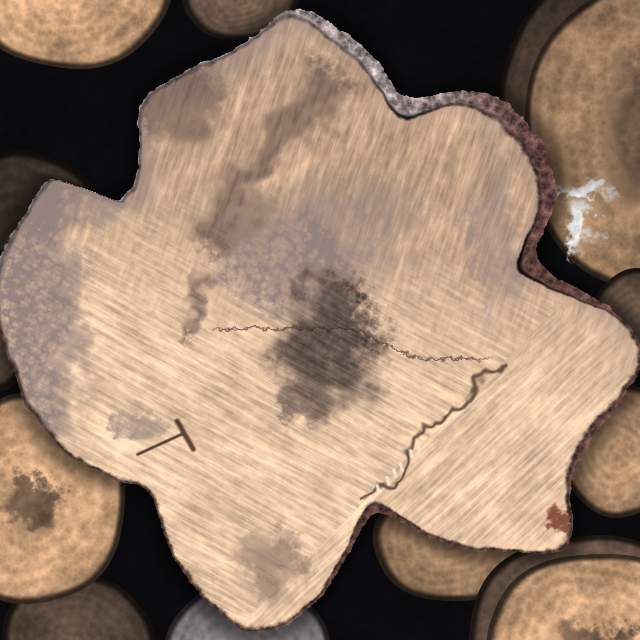
Write a WebGL 2 fragment shader that draws this texture.

```glsl
#version 300 es
precision highp float;
// A lobed, sawn tree trunk end lying on a dark pile of smaller logs.
// The outline is a polar radius with angular lobes; stains, saw grain
// and bark are soft shapes broken up by layered cellular noise.
uniform vec2 u_resolution;
out vec4 fragColor;
vec2 p, warped;
vec3 col = vec3(.045, .04, .05);

vec2 hash2(vec2 c) {
  vec3 h = fract(c.xyx * vec3(.1031, .103, .0973));
  h += dot(h, h.yzx + 33.33);
  return fract((h.xx + h.yz) * h.zy);
}

// Distance to the nearest scattered cell point
float cells(vec2 q) {
  float nearest = 2.;
  for (int i = 0; i < 9; i++) {
    vec2 cell = floor(q) + vec2(i % 3 - 1, i / 3 - 1);
    nearest = min(nearest, length(cell + hash2(cell + 50.) - q));
  }
  return nearest;
}

// Layered cells, centred on zero
float rough(vec2 q) {
  float sum = 0., amp = .8;
  for (int i = 0; i < 3; i++) {
    sum += amp * (cells(q) - .46);
    q = mat2(1.6, 1.2, -1.2, 1.6) * q + 7.3;
    amp *= .6;
  }
  return sum;
}

float soft(float d, float w) { return 1. - smoothstep(0., w, d); }
vec2 turn(vec2 q, float a) { return mat2(cos(a), -sin(a), sin(a), cos(a)) * q; }

// Soft ragged ellipse
float blot(float x, float y, float rx, float ry) {
  return soft(length((warped - vec2(x, y)) / vec2(rx, ry)) - .55, .7);
}

float segment(vec2 q, vec2 a, vec2 b) {
  q -= a;
  b -= a;
  return length(q - b * clamp(dot(q, b) / dot(b, b), 0., 1.));
}

// Bell-shaped lobe on the angle, in degrees
float lobe(float a, float c, float w) {
  float d = (mod(a - c + 180., 360.) - 180.) / w;
  return exp(-d * d);
}

float trunkRadius(float a) {
  float r = .449 + .042 * lobe(a, 94., 9.) - .072 * lobe(a, 69., 9.) - .094 * lobe(a, 16., 12.);
  r += .055 * lobe(a, -6., 13.) + .065 * lobe(a, -42., 8.) - .141 * lobe(a, -74., 14.);
  r += .043 * lobe(a, -103., 12.) - .073 * lobe(a, -136., 12.) + .0625 * lobe(a, 172., 24.);
  return r - .098 * smoothstep(126., 144., a) * soft(a - 148., 4.);
}

// Log end with faint rings and a dark rim
void logEnd(float x, float y, float rx, float ry, vec3 wood) {
  vec2 q = (p - vec2(x, y)) / vec2(rx, ry);
  float l = length(q) + .02 * sin(5. * atan(q.y, q.x) + x * 40.);
  float d = (1. - l) * min(rx, ry);
  wood *= 1. + .04 * sin(l * 45. + 3. * sin(q.x * 4.)) - .18 * l * l;
  wood *= mix(.3, 1., smoothstep(.004, .013, d));
  col = mix(col, wood, smoothstep(-.001, .001, d));
}

void main() {
  p = gl_FragCoord.xy / u_resolution;
  float coarse = rough(p * 11.), fine = rough(p * 60.);
  warped = p + vec2(.06, -.05) * coarse + .025 * fine;

  // Log pile
  vec3 pale = vec3(.86, .68, .52), dull = vec3(.46, .37, .31);
  logEnd(.04, .61, .13, .155, dull * .55);
  logEnd(0., .5, .06, .11, dull);
  logEnd(.12, 0., .12, .1, dull * .8);
  logEnd(.052, .22, .146, .165, pale);
  logEnd(.387, -.03, .13, .13, vec3(.56, .53, .54));
  logEnd(.377, 1., .092, .064, dull);
  logEnd(.11, 1.01, .155, .118, pale);
  logEnd(.95, .85, .17, .19, dull * .65);
  logEnd(1.04, .79, .222, .255, pale * .8);
  logEnd(1., .5, .08, .08, dull * .8);
  logEnd(.97, .297, .098, .105, pale * .86);
  logEnd(.71, .153, .128, .094, pale * .77);
  logEnd(.92, .01, .19, .155, dull);
  logEnd(.935, 0., .176, .137, pale);
  float rot = blot(.04, .22, .05, .035) + blot(1., .8, .06, .12) + blot(.94, 0., .06, .03);
  col = mix(col, dull * .75, .75 * rot);
  float lichen = max(blot(.91, .635, .028, .045), blot(.905, .705, .04, .02));
  col = mix(col, vec3(.85), lichen) * (1. + .35 * coarse + .25 * fine);

  // Sawn face: streaks turn above, left of and right of the ridge
  vec2 v = p - vec2(.501, .492), ridge = vec2(.573, .22), tip = vec2(.78, .44);
  float angle = degrees(atan(v.y, v.x));
  float edge = trunkRadius(angle) + .012 * coarse + .004 * fine - length(v);
  float upper = smoothstep(.4, .72, p.y + .2 * (p.x - .5 + coarse));
  float below = step(p.y - ridge.y, p.x - ridge.x);
  float sawn = rough(turn(p, mix(-.5, .75, below)) * vec2(9, 110));
  float grain = mix(sawn, rough(turn(p, 1.25) * vec2(12, 100)), upper);
  vec3 face = mix(vec3(.94, .8, .67), vec3(.79, .655, .545), upper);
  face *= 1. + .3 * grain + .16 * coarse + .1 * fine;

  // Weathered grey, brown bands and the dark heart
  float grey = .75 * blot(.06, .5, .065, .2) + .6 * blot(.1, .68, .08, .05);
  grey += .7 * blot(.43, .6, .1, .09) + .5 * blot(.56, .65, .1, .09);
  grey += .45 * blot(.77, .64, .04, .14) + .55 * blot(.21, .33, .035, .035);
  grey += .6 * soft(edge, .07) * smoothstep(.3, .7, p.y);
  face = mix(face, vec3(.56, .49, .48), clamp(grey * (1. + fine), 0., .9));
  float brown = .75 * soft(segment(warped, vec2(.5, .87), vec2(.33, .64)), .055);
  brown += .7 * soft(segment(warped, vec2(.33, .56), vec2(.285, .49)), .028);
  brown += .6 * blot(.27, .85, .08, .07) + .5 * blot(.42, .12, .05, .06);
  face = mix(face, vec3(.43, .35, .32), clamp(brown * (1. + grain), 0., .85));
  float heart = max(blot(.51, .455, .092, .085), blot(.515, .52, .05, .065));
  heart = max(heart, .8 * blot(.46, .38, .045, .04));
  face = mix(face, vec3(.36, .3, .28) * (1. + .5 * grain + .4 * fine), .9 * heart);
  face = mix(face, vec3(.45, .22, .16), .8 * blot(.876, .185, .025, .022));

  // Cracks, saw ridge and pale chips
  float drop = .487 - .047 * smoothstep(.53, .67, p.x) + .01 * fine - p.y;
  float crack = .6 * soft(abs(drop), .003) * soft(abs(p.x - .55) - .2, .03);
  crack += .75 * soft(segment(mix(p, warped, .5), tip, ridge), .006);
  crack += soft(segment(p, vec2(.215, .29), vec2(.285, .322)), .004);
  crack += soft(segment(p, vec2(.277, .342), vec2(.302, .298)), .007);
  face = mix(face, vec3(.25, .17, .14), min(crack, .85));
  for (int i = 0; i < 7; i++) {
    vec2 at = mix(ridge, tip, float(i) / 16.) + .008 * hash2(vec2(i, 4));
    face = mix(face, vec3(.97, .91, .84), soft(segment(p, at, at + vec2(.003, -.01)), .005));
  }

  // Bark rim, thick on the upper right and in the lower notch
  float bark = .004 + .026 * smoothstep(0., 8., angle) * soft(angle - 85., 15.);
  bark += .014 * lobe(angle, -76., 14.) + .01 * lobe(angle, -24., 10.);
  vec3 rim = mix(vec3(.4, .28, .26), vec3(.63, .57, .57), smoothstep(40., 75., angle));
  face = mix(rim * (1. + fine), face, smoothstep(-.003, .003, edge - bark));
  float crease = .35 + .6 * lobe(angle, 17., 9.) + .5 * lobe(angle, 68., 7.);
  face *= 1. - min(crease, .9) * soft(abs(edge - bark), .006);
  col *= .55 + .45 * smoothstep(0., .04, -edge);
  fragColor = vec4(mix(col, face, smoothstep(-.001, .001, edge)), 1);
}
```
